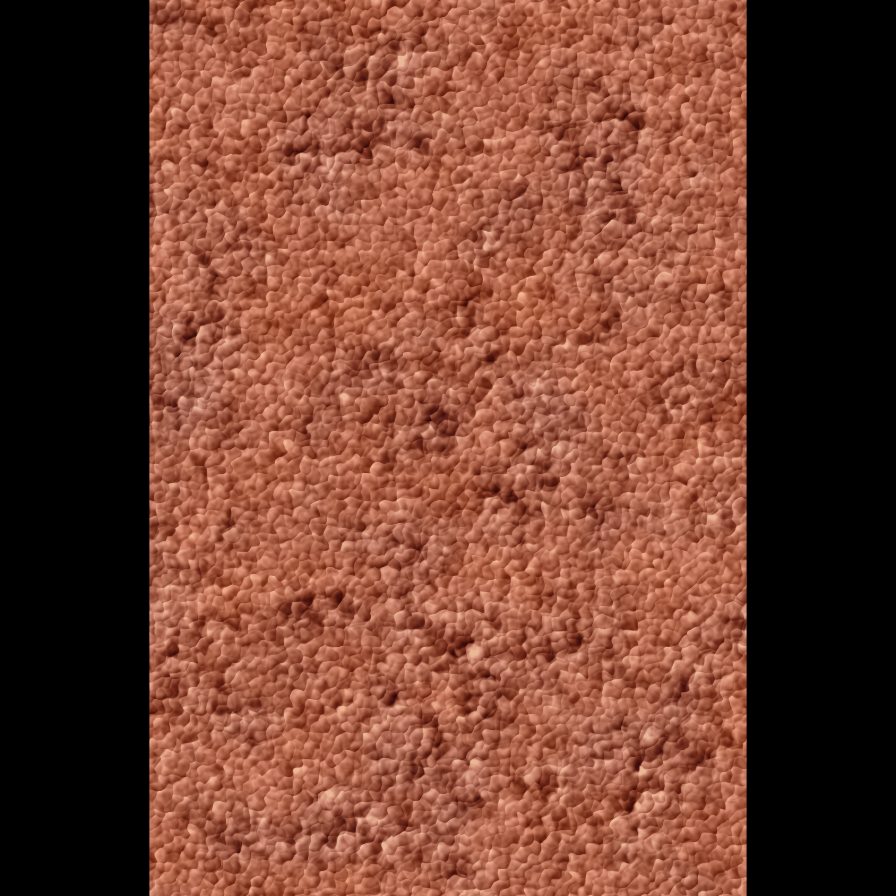
A WebGL 1 fragment shader for this texture:

```glsl
precision highp float;
// Rough red soil with crumbs and clods, a vertical strip between two black bands.

uniform vec2 u_resolution;

vec2 hash2(vec2 p) {
  vec3 q = fract(p.xyx * vec3(0.1031, 0.1030, 0.0973));
  q += dot(q, q.yzx + 33.33);
  return fract((q.xx + q.yz) * q.zy);
}

vec2 gradient(vec2 cell, vec2 period) {
  float angle = 6.2832 * hash2(mod(cell, period) + 7.0).x;
  return vec2(cos(angle), sin(angle));
}

// Gradient noise that wraps after a whole number of cells.
float noise(vec2 p, vec2 period) {
  vec2 i = floor(p), f = fract(p);
  vec2 s = f * f * f * (f * (f * 6.0 - 15.0) + 10.0);
  vec2 e = vec2(1.0, 0.0);
  float a = dot(gradient(i, period), f);
  float b = dot(gradient(i + e.xy, period), f - e.xy);
  float c = dot(gradient(i + e.yx, period), f - e.yx);
  float d = dot(gradient(i + e.xx, period), f - e.xx);
  return mix(mix(a, b, s.x), mix(c, d, s.x), s.y);
}

float wrapNoise(vec2 uv, float cells) {
  return noise(uv * cells, vec2(cells));
}

// Noise on a lattice turned by 45 degrees, which still wraps.
float diagonalNoise(vec2 uv, vec2 cells) {
  return noise(vec2(uv.x - uv.y, uv.x + uv.y) * cells, cells);
}

// Separate grains with narrow soft borders: x is the slope towards the light
// at the upper left, y the random tone of the grain, z is 1 in a few dark pits.
vec3 grains(vec2 uv, float cells) {
  vec2 p = uv * cells, i = floor(p);
  vec3 sum = vec3(0.0);
  float total = 0.0001;
  for (int y = -1; y <= 1; y++) {
    for (int x = -1; x <= 1; x++) {
      vec2 cell = i + vec2(float(x), float(y));
      vec2 id = mod(cell, cells);
      vec2 offset = p - cell - 0.1 - 0.8 * hash2(id + 19.0);
      vec2 trait = hash2(id + 53.0);
      float weight = exp(-14.0 * dot(offset, offset) + 3.0 * trait.y);
      float slope = dot(offset, vec2(-0.66, 0.75));
      sum += weight * vec3(slope, trait.x - 0.5, step(trait.x, 0.14));
      total += weight;
    }
  }
  return sum / total;
}

vec3 soilColor(float tone) {
  vec3 c = mix(vec3(0.20, 0.03, 0.02), vec3(0.31, 0.08, 0.05), clamp((tone - 0.18) / 0.13, 0.0, 1.0));
  c = mix(c, vec3(0.47, 0.18, 0.10), clamp((tone - 0.31) / 0.16, 0.0, 1.0));
  c = mix(c, vec3(0.60, 0.31, 0.22), clamp((tone - 0.47) / 0.13, 0.0, 1.0));
  c = mix(c, vec3(0.70, 0.41, 0.31), clamp((tone - 0.60) / 0.10, 0.0, 1.0));
  c = mix(c, vec3(0.82, 0.53, 0.44), clamp((tone - 0.70) / 0.12, 0.0, 1.0));
  return mix(c, vec3(0.93, 0.72, 0.58), clamp((tone - 0.82) / 0.16, 0.0, 1.0));
}

void main() {
  vec2 uv = gl_FragCoord.xy / u_resolution;

  // Lumpy ground gathers in rising diagonal bands, broken up by small patches.
  float bands = diagonalNoise(uv, vec2(5.0, 3.0));
  float patches = wrapNoise(uv + 0.13, 13.0) + 0.6 * wrapNoise(uv + 0.57, 23.0);
  float rough = smoothstep(-0.45, 0.5, bands + 0.7 * patches);

  // Irregular outlines for the grains.
  vec2 warp = vec2(wrapNoise(uv, 70.0), wrapNoise(uv + 0.31, 70.0));
  vec2 p = uv + 0.006 * warp;
  vec3 sand = grains(p, 104.0);
  vec3 crumb = grains(p + 0.17, 62.0);
  vec3 clod = grains(p + 0.41, 34.0);

  float tone = 0.678 + 0.22 * sand.x + 0.19 * sand.y;
  tone += (0.35 + 0.65 * rough) * (0.20 * crumb.x + 0.11 * crumb.y - 0.13 * crumb.z);
  tone += rough * rough * (0.17 * clod.x + 0.05 * clod.y - 0.07 * clod.z);
  tone += 0.13 * diagonalNoise(uv, vec2(108.0)) + 0.10 * wrapNoise(uv + 0.71, 84.0);
  tone += 0.05 * wrapNoise(uv + 0.47, 7.0) + 0.07 * diagonalNoise(uv + 0.81, vec2(26.0));
  tone -= 0.03 * (rough - 0.5);

  // Smooth ground is warmer, lumpy ground a little greyer.
  vec3 soil = soilColor(tone);
  float warmth = 0.5 - rough + 0.8 * wrapNoise(uv + 0.29, 9.0);
  soil += warmth * vec3(0.025, -0.004, -0.025);

  // Black bands at both sides.
  float pixel = 1.0 / u_resolution.x;
  float strip = 1.0 - smoothstep(-pixel, pixel, abs(uv.x - 0.5) - 1.0 / 3.0);
  gl_FragColor = vec4(soil * strip, 1.0);
}
```
